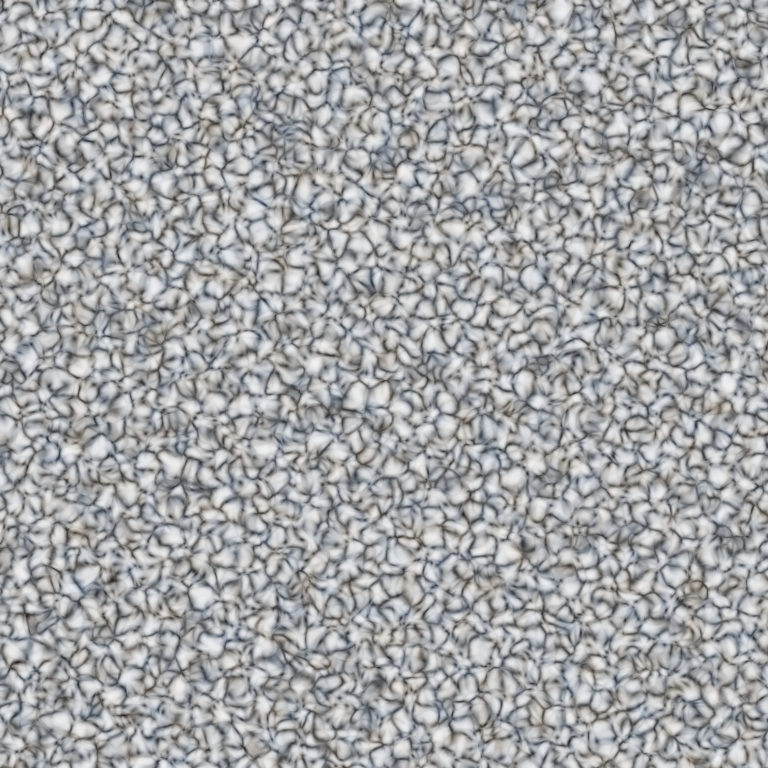
Write a Shadertoy shader that draws this texture.

```glsl
// Pebbled grey leather: rounded grains between dark creases, tinted blue and tan.
#define GRAIN_FREQ 43.0     // large grains across the canvas
#define FINE_RATIO 1.75     // how much smaller the secondary grains are
#define FINE_WEIGHT 0.5
#define CREASE_SOFTNESS 0.1
#define WARP 0.45           // bends the grain outlines
#define SWELL 0.35          // smaller values flatten the tops of the grains
#define SHADE_LOW 0.33
#define SHADE_RANGE 0.62
#define MOTTLE 0.1
#define TINT_FREQ 30.0
#define TINT_STRENGTH 0.075

// Integer hash (PCG style) giving two values in 0..1
vec2 hash2(ivec2 cell) {
    uvec2 v = uvec2(cell) * 1664525u + 1013904223u;
    v.x += v.y * 1664525u;
    v.y += v.x * 1664525u;
    v ^= v >> 16u;
    v.x += v.y * 1664525u;
    v.y += v.x * 1664525u;
    v ^= v >> 16u;
    return vec2(v & 0xffffu) / 65535.0;
}

// Contribution of one lattice corner
float corner(ivec2 cell, ivec2 offset, vec2 f) {
    vec2 gradient = normalize(hash2(cell + offset) - 0.5 + 1e-5);
    return dot(gradient, f - vec2(offset));
}

float gradientNoise(vec2 p) {
    vec2 base = floor(p);
    vec2 f = p - base;
    ivec2 cell = ivec2(base);
    vec2 w = f * f * f * (f * (f * 6.0 - 15.0) + 10.0);
    return mix(mix(corner(cell, ivec2(0, 0), f), corner(cell, ivec2(1, 0), f), w.x),
               mix(corner(cell, ivec2(0, 1), f), corner(cell, ivec2(1, 1), f), w.x), w.y);
}

// Height of a grain above its crease: second nearest minus nearest seed distance
float grainHeight(vec2 p) {
    vec2 base = floor(p);
    float nearest = 8.0;
    float second = 8.0;
    for (int y = -1; y <= 1; y++) {
        for (int x = -1; x <= 1; x++) {
            vec2 cell = base + vec2(x, y);
            float d = length(cell + hash2(ivec2(cell)) - p);
            second = min(second, max(nearest, d));
            nearest = min(nearest, d);
        }
    }
    float rise = second - nearest;
    return sqrt(rise * rise + CREASE_SOFTNESS * CREASE_SOFTNESS) - CREASE_SOFTNESS;
}

void mainImage(out vec4 fragColor, in vec2 fragCoord) {
    const mat2 turn = mat2(0.8, 0.6, -0.6, 0.8);
    vec2 uv = fragCoord / iResolution.y;

    // Bent grains of two sizes
    vec2 p = turn * uv * GRAIN_FREQ + 70.0;
    vec2 bend = vec2(gradientNoise(p * 0.8 + 11.3), gradientNoise(p * 0.8 + 57.9));
    vec2 q = p + WARP * bend;
    float height = grainHeight(q) + FINE_WEIGHT * grainHeight(turn * q * FINE_RATIO + 140.0);

    // Uneven crease depth and mottled tops
    height += MOTTLE * (gradientNoise(p * 1.2 + 23.1) + gradientNoise(p * 2.6 + 81.7));
    float shade = SHADE_LOW + SHADE_RANGE * (1.0 - exp(-height / SWELL));

    // Cool and warm blotches, fading on the brightest tops
    vec2 tintPos = uv * TINT_FREQ + 91.4;
    float warmth = gradientNoise(tintPos) + 0.5 * gradientNoise(tintPos * 2.1 + 33.0) - 0.12;
    float fade = 1.0 - 0.6 * smoothstep(0.66, 0.86, shade);
    vec3 warmAxis = vec3(0.6, 0.0, -0.8);
    vec3 color = vec3(shade) + warmAxis * warmth * TINT_STRENGTH * fade;

    fragColor = vec4(clamp(color, 0.0, 1.0), 1.0);
}
```
